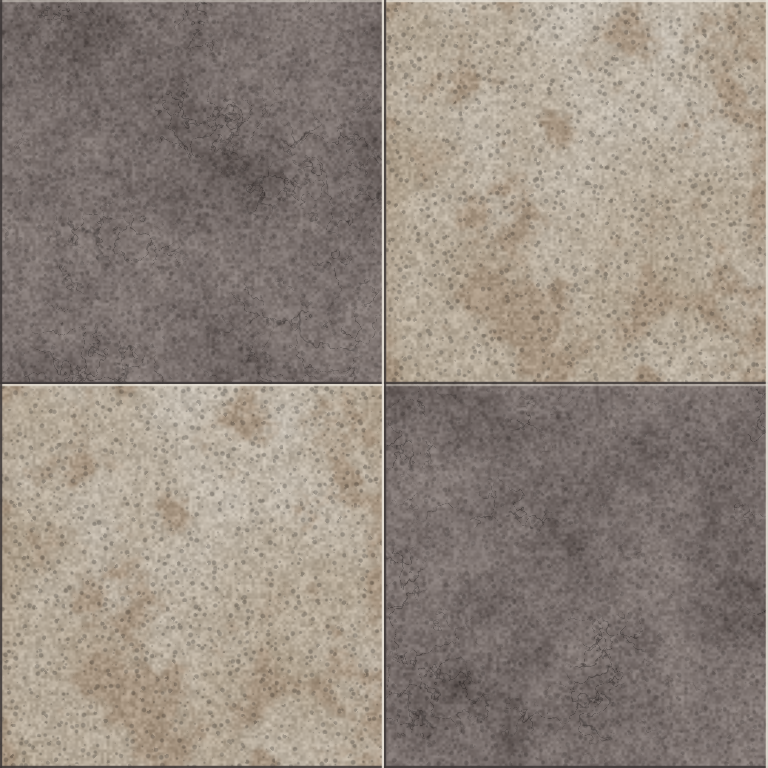
This texture is drawn by a Shadertoy shader. Its source:

```glsl
// Two by two checkerboard of stone floor tiles, pale beige and warm grey.
// Layered noise gives the clouding and grain, cellular noise the pits and
// hairline cracks; each tile has a bevel lit from the upper right.

const float TILES = 2.0;            // tiles across and down
const float BEVEL = 0.0029;         // bevel line width, canvas units
const float GRAIN_FREQ = 270.0;     // grains across the canvas
const float PIT_FREQ = 120.0;       // pit cells across the canvas
const float CRACK_FREQ = 9.0;       // crack cells across a tile

const vec3 BEIGE       = vec3(0.715, 0.670, 0.605);
const vec3 BEIGE_PALE  = vec3(0.765, 0.735, 0.690);
const vec3 BEIGE_STAIN = vec3(0.635, 0.560, 0.480);
const vec3 GREY        = vec3(0.465, 0.427, 0.417);
const vec3 GREY_PALE   = vec3(0.530, 0.490, 0.475);
const vec3 GREY_DEEP   = vec3(0.375, 0.340, 0.330);
const vec3 BEVEL_LIGHT = vec3(0.910, 0.890, 0.850);
const vec3 BEVEL_SHADE = vec3(0.235, 0.215, 0.215);

const vec2 PALE_CENTRE  = vec2(0.72, 0.68);   // within a beige tile
const vec2 STAIN_CENTRE = vec2(0.27, 0.27);

vec2 hash2(vec2 p) {
    vec3 q = fract(p.xyx * vec3(0.1031, 0.1030, 0.0973));
    q += dot(q, q.yzx + 33.33);
    return fract((q.xx + q.yz) * q.zy);
}

float noise(vec2 p) {
    vec2 i = floor(p), f = fract(p);
    f = f * f * (3.0 - 2.0 * f);
    vec2 e = vec2(0.0, 1.0);
    return mix(mix(hash2(i).x, hash2(i + e.yx).x, f.x),
               mix(hash2(i + e.xy).x, hash2(i + e.yy).x, f.x), f.y);
}

// Layered noise, turned at every octave to hide the lattice
float clouds(vec2 p) {
    float sum = 0.0, amp = 0.5;
    for (int i = 0; i < 5; i++) {
        sum += amp * noise(p);
        p = mat2(1.6, 1.2, -1.2, 1.6) * p + 17.3;
        amp *= 0.55;
    }
    return sum / 0.95 - 0.03;
}

// Cellular noise: nearest distance, second distance, random value of the cell
vec3 cells(vec2 p) {
    vec2 i = floor(p), f = fract(p);
    vec3 best = vec3(8.0, 8.0, 0.0);
    for (int y = -1; y <= 1; y++)
    for (int x = -1; x <= 1; x++) {
        vec2 o = vec2(x, y);
        float d = length(o + hash2(i + o) - f);
        if (d < best.x) best = vec3(d, best.x, hash2(i + o + 71.0).y);
        else best.y = min(best.y, d);
    }
    return best;
}

float blob(vec2 p, vec2 centre, float radius) {
    vec2 d = (p - centre) / radius;
    return exp(-dot(d, d));
}

vec3 beigeStone(vec2 t) {
    float broad = clouds(t * 4.0 + 3.0);
    float patches = clouds(t * 9.0 + 40.0);
    float pale = 0.75 * blob(t, PALE_CENTRE, 0.27) + 2.2 * (broad - 0.5);
    float rim = 1.0 - smoothstep(0.0, 0.07, min(t.x, 1.0 - t.x));
    float stain = 0.45 * blob(t, STAIN_CENTRE, 0.08) + 0.25 * rim
                + 1.1 * smoothstep(0.52, 0.85, patches);
    vec3 col = mix(BEIGE, BEIGE_PALE, clamp(pale, -0.5, 1.0));
    return mix(col, BEIGE_STAIN, clamp(stain, 0.0, 0.8));
}

vec3 greyStone(vec2 t, vec2 seed) {
    vec2 p = t + seed;
    float tone = 2.6 * (clouds(p * 5.0) - 0.5) + 1.2 * (clouds(p * 14.0) - 0.5);
    vec3 col = mix(GREY, GREY_PALE, clamp(tone, 0.0, 1.0));
    col = mix(col, GREY_DEEP, clamp(-tone, 0.0, 1.0));
    // Broken hairline cracks along warped cell borders
    vec2 warp = vec2(clouds(p * 11.0), clouds(p * 11.0 + 50.0)) - 0.5;
    vec3 c = cells(p * CRACK_FREQ + 2.5 * warp);
    float line = 1.0 - smoothstep(0.0, 0.07, c.y - c.x);
    float broken = smoothstep(0.50, 0.68, clouds(p * 6.0 + 90.0));
    return col * (1.0 - 0.24 * line * broken);
}

void mainImage(out vec4 fragColor, in vec2 fragCoord) {
    vec2 uv = fragCoord / iResolution.xy;
    vec2 tile = floor(uv * TILES);
    vec2 t = fract(uv * TILES);
    float isGrey = mod(tile.x + tile.y, 2.0);

    // Stone body: beige tiles share one face, grey ones differ
    vec3 col = isGrey > 0.5 ? greyStone(t, tile * 5.3 + 2.0) : beigeStone(t);

    // Fine grain and scattered dark pits
    float grain = 0.13 * (noise(uv * GRAIN_FREQ) - 0.5)
                + 0.07 * (noise(uv * GRAIN_FREQ * 0.53 + 9.0) - 0.5);
    col += grain * mix(1.0, 0.85, isGrey);
    vec3 pit = cells(uv * PIT_FREQ);
    float radius = 0.42 * smoothstep(0.45, 1.0, pit.z);
    float hole = 1.0 - smoothstep(radius - 0.2, radius + 0.1, pit.x);
    col *= 1.0 - mix(0.20, 0.14, isGrey) * hole * step(0.45, pit.z);

    // Bevel: shaded bottom and left, lit top and right
    vec2 soft = 0.7 / iResolution.xy;
    vec2 low = 1.0 - smoothstep(BEVEL - soft, BEVEL + soft, t / TILES);
    vec2 high = 1.0 - smoothstep(BEVEL - soft, BEVEL + soft, (1.0 - t) / TILES);
    col = mix(col, BEVEL_SHADE, 0.85 * low.y);
    col = mix(col, BEVEL_LIGHT, mix(0.75, 0.45, isGrey) * high.y);
    col = mix(col, BEVEL_SHADE, 0.85 * low.x);
    col = mix(col, BEVEL_LIGHT, 0.9 * high.x);

    fragColor = vec4(clamp(col, 0.0, 1.0), 1.0);
}
```
